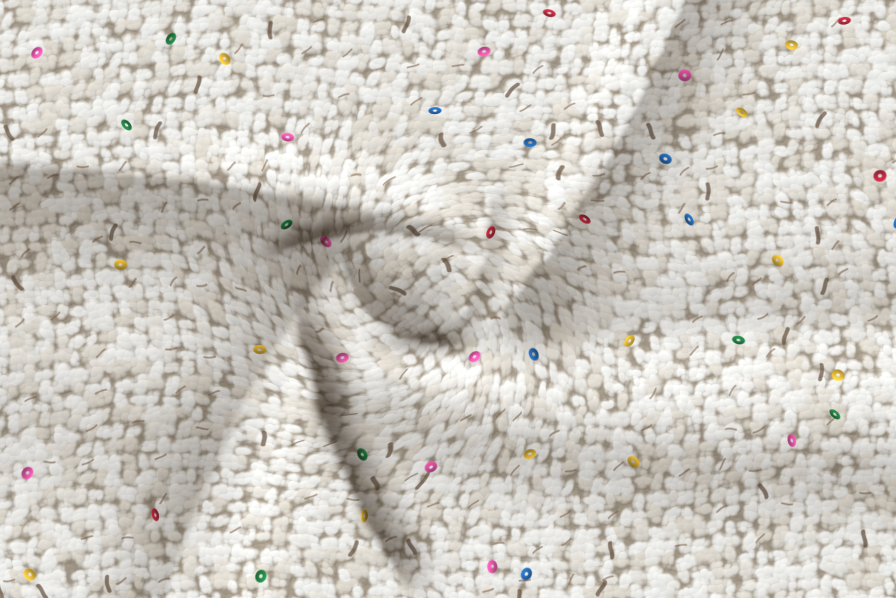
A Shadertoy shader for this texture:

```glsl
// Cream boucle tweed gathered into a twisted fold, sprinkled with sequins.
// Soft cellular noise makes the nubby weave, one-sided Bezier falloffs shade
// the folds, and jittered grids scatter the brown threads and sequins.

const vec3 YARN_WHITE = vec3(0.93, 0.93, 0.92);
const vec3 YARN_CREAM = vec3(0.87, 0.85, 0.81);
const vec3 GAP_COLOR = vec3(0.63, 0.59, 0.53);
const vec3 THREAD_BROWN = vec3(0.38, 0.30, 0.23);
const vec3 SHADOW_TINT = vec3(0.94, 1.0, 1.06);
const float NUB_SIZE = 0.026;
const float SEQUIN_CELL = 0.17;
const float SEQUIN_RADIUS = 0.0108;
const vec2 TWIST_CENTER = vec2(0.69, 0.49);
const float CURVE_STEPS = 10.0;

vec2 hash2(vec2 p) {
    vec3 q = fract(p.xyx * vec3(0.1031, 0.1030, 0.0973));
    q += dot(q, q.yzx + 33.33);
    return fract((q.xx + q.yz) * q.zy);
}

mat2 rotation(float a) {
    return mat2(cos(a), -sin(a), sin(a), cos(a));
}

// Falloff around a quadratic curve, with separate widths left and right of it.
float fold(vec2 p, vec2 a, vec2 b, vec2 c, float leftWidth, float rightWidth) {
    float best = 1e3, side = 1.0, along = 0.0;
    vec2 from = a;
    for (float i = 1.0; i <= CURVE_STEPS; i++) {
        float t = i / CURVE_STEPS;
        vec2 to = mix(mix(a, b, t), mix(b, c, t), t);
        vec2 e = to - from, r = p - from;
        float h = clamp(dot(r, e) / dot(e, e), 0.0, 1.0);
        float d = length(r - e * h);
        if (d < best) {
            best = d;
            side = e.x * r.y - e.y * r.x;
            along = t + (h - 1.0) / CURVE_STEPS;
        }
        from = to;
    }
    float w = best / (side > 0.0 ? leftWidth : rightWidth);
    return exp(-w * w) * smoothstep(0.0, 0.2, along) * smoothstep(1.0, 0.8, along);
}

float blob(vec2 p, vec2 center, vec2 radius, float angle) {
    vec2 q = rotation(angle) * (p - center) / radius;
    return exp(-dot(q, q));
}

// Interlaced oval nubs blended softly: x = height, y = tone, z = side light.
vec3 boucle(vec2 p, float size) {
    vec2 g = p / size, cell = floor(g);
    vec3 sum = vec3(0.0);
    for (int i = 0; i < 9; i++) {
        vec2 id = cell + vec2(i % 3, i / 3) - 1.0;
        vec2 h = hash2(id), k = hash2(id + 71.0);
        vec2 offset = g - id - 0.5 - 0.45 * (h - 0.5);
        float angle = mod(id.x + id.y, 2.0) * 1.5708 + (k.x - 0.5) * 1.1;
        vec2 q = rotation(angle) * offset / (vec2(0.80, 0.48) * (0.75 + 0.6 * k.y));
        float w = exp(8.0 * (1.0 - dot(q, q) + 0.25 * h.x));
        sum += w * vec3(1.0, h.y, dot(offset, vec2(-0.4, 0.9)));
    }
    return vec3(log(sum.x + 1e-4) / 8.0, sum.yz / sum.x);
}

// Short curved threads, one per chosen grid cell.
float threads(vec2 p, float size, float chance, float thickness, float slant) {
    vec2 g = p / size, id = floor(g);
    vec2 h = hash2(id + 19.0), k = hash2(id + 143.0);
    vec2 q = rotation(slant + (k.y - 0.5) * 1.2) * (fract(g) - 0.5 - 0.4 * (h - 0.5)) * size;
    q.y += 0.0012 * sin(q.x * 180.0 + h.x * 6.0);
    q.x -= clamp(q.x, -0.14 * size, 0.14 * size);
    float px = 1.0 / iResolution.y;
    return step(k.x, chance) * (1.0 - smoothstep(thickness - px, thickness + px, length(q)));
}

// Tilted rings: rgb colour and coverage.
vec4 sequins(vec2 p) {
    vec2 g = p / SEQUIN_CELL, id = floor(g);
    vec2 h = hash2(id + 7.0), k = hash2(id + 211.0);
    vec2 q = (fract(g) - 0.5 - 0.72 * (h - 0.5)) * SEQUIN_CELL;
    q = rotation(k.y * 6.28) * q * vec2(1.0, 1.1 + 0.8 * h.y);
    float d = length(q), px = 1.2 / iResolution.y;
    float ring = smoothstep(px, -px, d - SEQUIN_RADIUS) * smoothstep(-px, px, d - 0.0033);
    float pick = fract(k.x * 7.0 + h.x * 3.0);
    vec3 c = mix(vec3(0.97, 0.30, 0.70), vec3(0.78, 0.10, 0.20), step(0.28, pick));
    c = mix(c, vec3(0.08, 0.40, 0.75), step(0.48, pick));
    c = mix(c, vec3(0.95, 0.76, 0.16), step(0.68, pick));
    c = mix(c, vec3(0.06, 0.50, 0.22), step(0.86, pick));
    return vec4(c * (0.9 + 25.0 * q.y), ring * step(k.x, 0.82));
}

float shadows(vec2 p) {
    // Long upper-left fold and the crease over the hook
    float s = 0.27 * fold(p, vec2(-0.5, 0.73), vec2(0.3, 0.73), vec2(0.72, 0.61), 0.015, 0.16);
    s += 0.30 * fold(p, vec2(0.42, 0.56), vec2(0.62, 0.67), vec2(0.82, 0.57), 0.025, 0.008);
    // Outer flank of the hook, then the crevice beneath it
    s += 0.17 * fold(p, vec2(0.20, -0.2), vec2(0.39, 0.45), vec2(0.62, 0.62), 0.10, 0.012);
    s += 0.45 * fold(p, vec2(0.50, 0.53), vec2(0.52, 0.25), vec2(0.72, -0.02), 0.045, 0.012);
    s += 0.14 * blob(p, vec2(0.55, 0.34), vec2(0.03, 0.09), -0.15);
    // Hollow of the twist
    s += 0.30 * fold(p, vec2(0.57, 0.60), vec2(0.60, 0.40), vec2(0.82, 0.43), 0.06, 0.008);
    s += 0.16 * blob(p, vec2(0.69, 0.51), vec2(0.09, 0.05), 0.5);
    s += 0.28 * blob(p, vec2(0.71, 0.428), vec2(0.07, 0.02), 0.0);
    s += 0.20 * fold(p, vec2(0.82, 0.70), vec2(0.84, 0.55), vec2(0.76, 0.43), 0.03, 0.01);
    // Diagonal edge, then broad dips
    s += 0.24 * fold(p, vec2(1.25, 1.25), vec2(1.03, 0.64), vec2(0.79, 0.42), 0.10, 0.008);
    s += 0.15 * fold(p, vec2(0.55, 0.38), vec2(0.72, 0.15), vec2(1.9, 0.22), 0.07, 0.08);
    s += 0.11 * fold(p, vec2(0.80, 0.42), vec2(1.0, 0.50), vec2(1.9, 0.49), 0.10, 0.03);
    return s + 0.09 * fold(p, vec2(-0.5, 0.32), vec2(0.1, 0.32), vec2(0.46, 0.2), 0.12, 0.12);
}

float ridges(vec2 p) {
    float r = fold(p, vec2(0.2, 0.74), vec2(0.74, 0.76), vec2(0.82, 0.54), 0.05, 0.04);
    r += fold(p, vec2(0.37, -0.2), vec2(0.43, 0.42), vec2(0.68, 0.59), 0.04, 0.07);
    r += fold(p, vec2(0.53, 0.55), vec2(0.56, 0.34), vec2(0.90, 0.40), 0.02, 0.045);
    r += fold(p, vec2(1.15, 1.25), vec2(0.97, 0.66), vec2(0.76, 0.44), 0.03, 0.06);
    return r + 0.7 * fold(p, vec2(0.60, 0.36), vec2(0.95, 0.36), vec2(1.9, 0.42), 0.06, 0.07);
}

void mainImage(out vec4 fragColor, in vec2 fragCoord) {
    vec2 p = fragCoord / iResolution.y;
    // Cloth coordinates turn around the twist and bend gently
    vec2 r = p - TWIST_CENTER;
    vec2 cloth = TWIST_CENTER + rotation(0.9 * exp(-dot(r, r) / 0.04)) * r;
    cloth += 0.012 * sin(cloth.yx * vec2(9.0, 6.0) + vec2(1.0, 2.5));

    vec3 nub = boucle(cloth, NUB_SIZE), loops = boucle(cloth + 3.7, NUB_SIZE * 0.52);
    float height = nub.x * 0.72 + loops.x * 0.28;
    vec3 yarn = mix(YARN_WHITE, YARN_CREAM, smoothstep(0.4, 1.0, nub.y));
    vec3 col = mix(GAP_COLOR, yarn, smoothstep(0.0, 0.85, height));
    col *= 1.0 + 0.08 * nub.z + 0.06 * loops.z;

    // Tan wisps and darker upright flecks
    col = mix(col, THREAD_BROWN * 1.3, 0.6 * threads(cloth, 0.062, 0.38, 0.0015, 0.5));
    col = mix(col, THREAD_BROWN, 0.7 * threads(cloth + 5.3, 0.085, 0.16, 0.0034, 1.57));

    vec4 sequin = sequins(p);
    col = mix(col, sequin.rgb, 0.9 * sequin.a);
    // Nubs ruffle the fold lighting
    vec2 lit = p + 0.008 * (nub.yz - vec2(0.5, 0.0));
    col *= 1.0 + 0.06 * ridges(lit);
    col *= 1.0 - min(shadows(lit), 0.66) * SHADOW_TINT;
    fragColor = vec4(clamp(col, 0.0, 1.0), 1.0);
}
```
